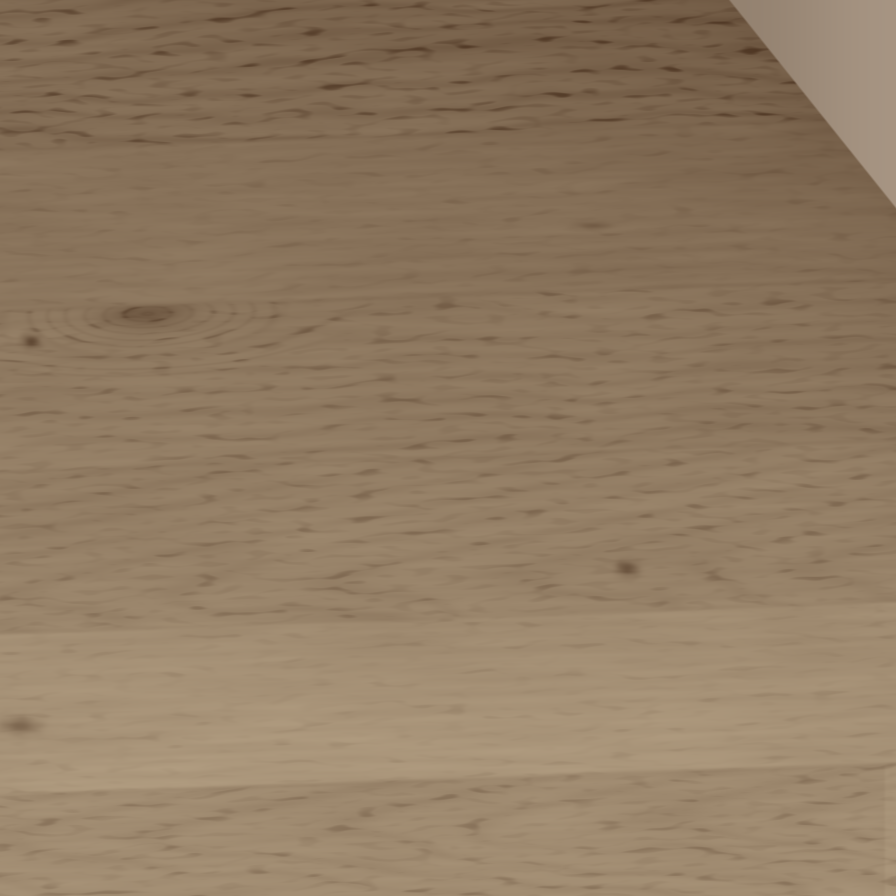
Reproduce this texture procedurally as a WebGL 1 fragment shader.

```glsl
precision highp float;
uniform vec2 u_resolution;

vec2 gradient(vec2 cell) {
    float a = 6.2832 * fract(sin(dot(cell, vec2(127.1, 311.7))) * 43758.55);
    return vec2(cos(a), sin(a));
}

float gradientNoise(vec2 p) {
    vec2 i = floor(p), f = fract(p);
    vec2 u = f * f * f * (f * (f * 6.0 - 15.0) + 10.0);
    float a = dot(gradient(i), f);
    float b = dot(gradient(i + vec2(1, 0)), f - vec2(1, 0));
    float c = dot(gradient(i + vec2(0, 1)), f - vec2(0, 1));
    float d = dot(gradient(i + vec2(1, 1)), f - vec2(1, 1));
    return mix(mix(a, b, u.x), mix(c, d, u.x), u.y);
}

// Soft dark spot with a ragged outline
float knot(vec2 p, vec2 center, vec2 size) {
    vec2 d = (p - center) / size;
    return exp(-dot(d, d) * (1.0 + 0.7 * gradientNoise(p * vec2(60.0, 110.0))));
}

// Lightness of one plank; h runs from 0 to 1 across its width
float plankLight(vec2 p, float h, float id) {
    vec2 q = vec2(p.x, h * 0.18) + id * vec2(3.7, 1.9);
    float warp = gradientNoise(q * vec2(2.5, 9.0)) + 0.4 * gradientNoise(q * vec2(8.0, 26.0));
    float rings = h * 7.0 + warp * 1.3;
    float core = 0.0;

    if (abs(id) == 1.0) {
        // Arched grain with tips pointing left
        float d = h - 0.46 + 0.24 * id + 0.12 * warp;
        rings = 5.5 * p.x - 7.0 * sqrt(d * d + 0.01) + 0.8 * warp;
    } else if (id == 2.0) {
        // Grain flowing round a knot cut by the upper edge
        float r = length(vec2(p.x - 0.165, (h - 0.95) * 0.58)) + 0.012 * warp;
        rings = mix(r * 45.0, rings, smoothstep(0.1, 0.24, r));
        core = exp(-r * r * 450.0);
    }

    float lateWood = pow(0.5 + 0.5 * sin(6.2832 * rings), 3.0);
    float fibre = gradientNoise(q * vec2(6.0, 110.0)) + 0.5 * gradientNoise(q * vec2(14.0, 220.0));
    float pores = smoothstep(0.05, 0.5, gradientNoise(q * vec2(32.0, 165.0) + warp));
    pores *= 0.35 + 0.65 * lateWood;

    // Planks 0 and 3 are fine grained, plank 4 is coarse
    float coarseness = mod(id, 3.0) < 0.5 ? 0.4 : 0.85;
    if (id > 3.5) coarseness = 1.4;
    float tone = id == 0.0 ? 0.025 : (id < 0.0 ? -0.02 : 0.0);

    return 0.665 - 0.165 * p.y + tone
        - 0.024 * lateWood * coarseness - 0.085 * pores * coarseness
        + 0.02 * fibre + 0.025 * warp - 0.12 * core;
}

void main() {
    vec2 p = gl_FragCoord.xy / u_resolution;

    // Gently tilted planks, blended across the nearest seam
    float height = (p.y - 0.035 * p.x - 0.113) / 0.18;
    float seam = floor(height + 0.5);
    float offset = height - seam;
    float light = mix(plankLight(p, offset + 1.0, seam - 1.0),
                      plankLight(p, offset, seam), smoothstep(-0.015, 0.015, offset));
    light -= 0.015 * (1.0 - smoothstep(0.0, 0.025, abs(offset)));

    // Butt joint of the lowest plank
    light += 0.025 * smoothstep(0.985, 0.99, p.x) * (1.0 - smoothstep(-0.02, 0.0, height));

    // Small knots
    light -= 0.19 * knot(p, vec2(0.035, 0.619), vec2(0.009, 0.007));
    light -= 0.17 * knot(p, vec2(0.7, 0.365), vec2(0.011, 0.008));
    light -= 0.14 * knot(p, vec2(0.022, 0.19), vec2(0.022, 0.009));
    light -= 0.08 * knot(p, vec2(0.663, 0.748), vec2(0.018, 0.004));

    // Shade beside the wall and towards the upper right
    float wall = dot(p - vec2(0.814, 1.0), vec2(0.781, 0.626));
    light -= 0.04 * exp(min(wall, 0.0) * 9.0) + 0.02 * p.x * p.y;
    vec3 wood = vec3(light, light * 1.04 - 0.107, light * 0.95 - 0.154);

    // Plain wall in the corner
    vec3 plaster = mix(vec3(0.58, 0.51, 0.44), vec3(0.65, 0.58, 0.51), smoothstep(0.82, 1.0, p.x));
    gl_FragColor = vec4(mix(wood, plaster, smoothstep(-0.0015, 0.0015, wall)), 1.0);
}
```
